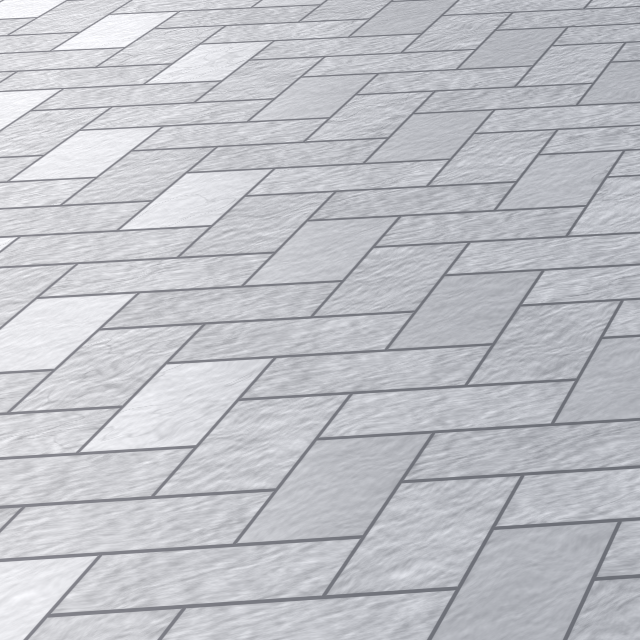
Give the GLSL for this texture, as a Shadertoy shader.

```glsl
float hash(vec2 p) {
    vec3 q = fract(p.xyx * 0.1031);
    q += dot(q, q.yzx + 33.33);
    return fract((q.x + q.y) * q.z);
}

float valueNoise(vec2 p) {
    vec2 i = floor(p), f = fract(p);
    f = f * f * (3.0 - 2.0 * f);
    return mix(mix(hash(i), hash(i + vec2(1, 0)), f.x),
               mix(hash(i + vec2(0, 1)), hash(i + vec2(1, 1)), f.x), f.y);
}

float fbm(vec2 p) {
    float sum = 0.0, amplitude = 0.5;
    for (int i = 0; i < 4; i++) {
        sum += amplitude * valueNoise(p);
        p = mat2(1.6, 1.2, -1.2, 1.6) * p + 7.3;
        amplitude *= 0.55;
    }
    return sum;
}

// Canvas position to floor position, in tile widths, rows counted downwards
vec2 toFloor(vec2 uv) {
    mat3 floorToCanvas = mat3(0.1738, -0.0078, 0.004,
                              -0.0749, 0.0414, -0.0414,
                              0.2591, 0.5677, 1.0);
    vec3 p = inverse(floorToCanvas) * vec3(uv.x, 1.0 - uv.y, 1.0);
    return p.xy / p.z;
}

// Herringbone of 2:1 tiles: corner of the tile in xy, its size in zw
vec4 herringbone(vec2 p) {
    vec2 cell = floor(p);
    float phase = mod(cell.x - cell.y, 4.0);
    if (phase < 0.5) return vec4(cell, 1, 2);
    if (phase < 1.5) return vec4(cell, 2, 1);
    if (phase < 2.5) return vec4(cell - vec2(1, 0), 2, 1);
    return vec4(cell - vec2(0, 1), 1, 2);
}

void mainImage(out vec4 fragColor, in vec2 fragCoord) {
    vec2 uv = fragCoord / iResolution.xy;
    vec2 p = toFloor(uv);
    vec2 blur = fwidth(p);
    vec4 tile = herringbone(p);
    vec2 local = p - tile.xy;
    float seed = hash(tile.xy + 71.0);
    bool upright = tile.w > 1.5;

    // Every other upright tile is polished
    float polished = upright && mod(tile.y, 2.0) < 0.5 ? 1.0 : 0.0;

    // Light falls from the left and fades to a cool shade on the right
    float glow = 1.0 - smoothstep(-0.1, 0.95, uv.x - 0.12 * (uv.y - 0.5));
    float tone = mix(0.735, 0.835, glow) + 0.04 * (seed - 0.5);
    tone += polished * mix(-0.015, 0.095, smoothstep(0.2, 0.9, glow));
    tone += 0.05 * smoothstep(0.6, 0.0, length(uv - vec2(0, 1)));

    // Cleft stone relief, lit from one side
    vec2 stone = (upright ? local.yx : local) + 19.0 * vec2(seed, hash(tile.yx + 13.0));
    stone = mat2(0.9, 0.35, -0.35, 0.9) * stone;
    stone += 0.12 * valueNoise(stone * 3.0);
    float relief = fbm(stone * vec2(7, 12)) - fbm(stone * vec2(7, 12) + vec2(0.35, 0.45));
    float clouds = fbm(stone * 2.5) - 0.5;
    tone += (0.24 * relief + 0.09 * clouds) * mix(1.0, 0.5, polished);
    tone += 0.035 * (valueNoise(stone * vec2(22, 34)) - 0.5);

    // Thin veins on a few tiles
    float vein = abs(fbm(stone * vec2(0.9, 1.8)) - 0.5);
    tone -= 0.06 * smoothstep(0.025, 0.0, vein) * step(0.7, seed);

    vec3 color = tone + mix(vec3(-0.014, -0.004, 0.022), vec3(-0.004, -0.003, 0.012), glow);

    // Dark joints with a soft shaded rim
    vec2 edge = min(local, tile.zw - local);
    vec2 joint = 1.0 - smoothstep(vec2(0.017, 0.031) - 0.6 * blur,
                                  vec2(0.017, 0.031) + 0.6 * blur, edge);
    vec2 rim = 1.0 - smoothstep(vec2(0.01), vec2(0.045, 0.08), edge);
    color -= 0.035 * max(rim.x, rim.y);
    vec3 jointColor = mix(vec3(0.40, 0.41, 0.44), vec3(0.49, 0.49, 0.52), glow);
    color = mix(color, jointColor, 0.9 * max(joint.x, joint.y));

    fragColor = vec4(clamp(color, 0.0, 1.0), 1.0);
}
```
